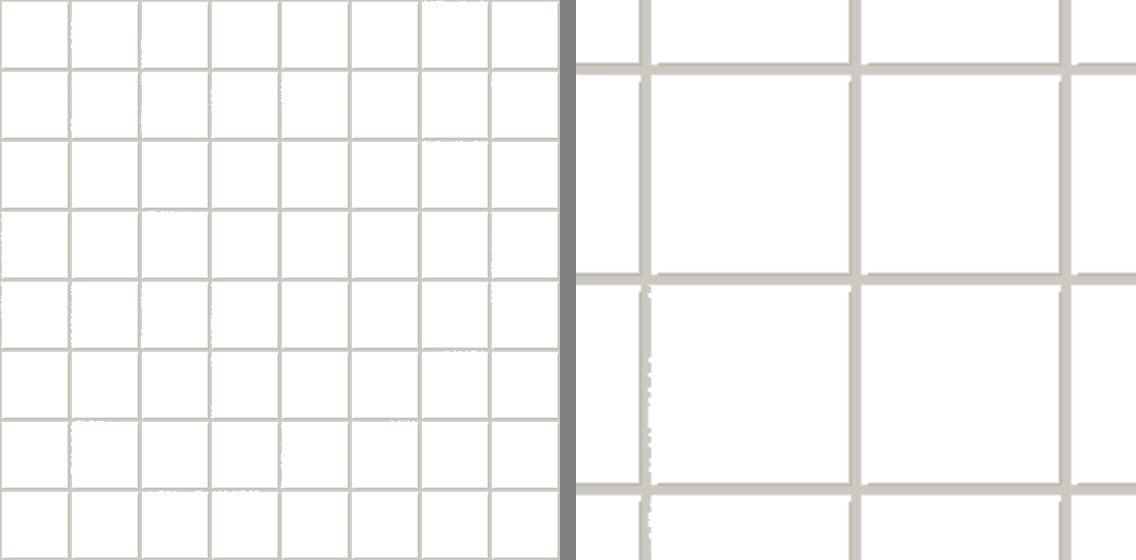
Left: the whole. Right: its middle third, enlarged.
Reproduce this texture procedurally as a three.js fragment shader.

```glsl
// Square white tiles in a pale grey grid, shaded on the right and lower edges, with a few ragged rims.
varying vec2 vUv;

const float TILES = 8.0;           // repeats across and down
// Lengths below are fractions of one repeat.
const float TILE_LOW = 0.025;      // left and lower edge of a tile
const float TILE_HIGH = 0.976;     // right and upper edge of a tile
const float SHADE_INNER = 0.034;   // distance from the cell border to the shade
const float SHADE_OUTER = 0.018;
const float SHADE_INSET = 0.056;   // gap before a shade strip starts
const float SOFTNESS = 0.008;      // half width of smoothed edges
const float CHIP_DEPTH = 0.015;    // reach of ragged rims into the grout
const float CHIP_DENSITY = 42.0;   // noise steps along one rim
const float WORN_SHARE = 0.17;     // share of rims that are ragged

const vec3 TILE_COLOR = vec3(1.0);
const vec3 GROUT_COLOR = vec3(0.80, 0.79, 0.76);
const vec3 SHADE_COLOR = vec3(0.73, 0.72, 0.69);

float hash(vec2 p) {
  return fract(sin(dot(p, vec2(127.1, 311.7))) * 43758.5453);
}

float edgeNoise(float along, float seed) {
  float i = floor(along);
  float f = smoothstep(0.0, 1.0, fract(along));
  return mix(hash(vec2(i, seed)), hash(vec2(i + 1.0, seed)), f);
}

// Soft-edged coverage of an axis-aligned box.
float box(vec2 p, vec2 low, vec2 high) {
  vec2 inside = smoothstep(low - SOFTNESS, low + SOFTNESS, p)
              * (1.0 - smoothstep(high - SOFTNESS, high + SOFTNESS, p));
  return inside.x * inside.y;
}

// Outward reach of a rim; zero on clean rims.
float chip(float along, vec2 id, float side) {
  float seed = id.x + id.y * TILES + side * TILES * TILES;
  float worn = step(1.0 - WORN_SHARE, hash(vec2(seed, 5.3)));
  float patches = smoothstep(0.25, 0.5, edgeNoise(along * 5.0, seed + 0.7));
  float ragged = smoothstep(0.45, 0.7, edgeNoise(along * CHIP_DENSITY, seed));
  return CHIP_DEPTH * worn * patches * ragged;
}

void main() {
  vec2 grid = vUv * TILES;
  vec2 cell = fract(grid);
  vec2 id = mod(floor(grid), TILES);

  // Tile face, ragged on some left and upper rims
  vec2 low = vec2(TILE_LOW - chip(cell.y, id, 0.0), TILE_LOW);
  vec2 high = vec2(TILE_HIGH, TILE_HIGH + chip(cell.x, id, 1.0));
  vec3 color = mix(GROUT_COLOR, TILE_COLOR, box(cell, low, high));

  // Shade strips, each stopping short of a corner
  float right = box(cell, vec2(1.0 - SHADE_INNER, SHADE_OUTER),
                    vec2(1.0 - SHADE_OUTER, 1.0 - SHADE_INSET));
  float lower = box(cell, vec2(SHADE_INSET, SHADE_OUTER),
                    vec2(1.0 - SHADE_OUTER, SHADE_INNER));
  color = mix(color, SHADE_COLOR, max(right, lower));

  gl_FragColor = vec4(color, 1.0);
}
```
